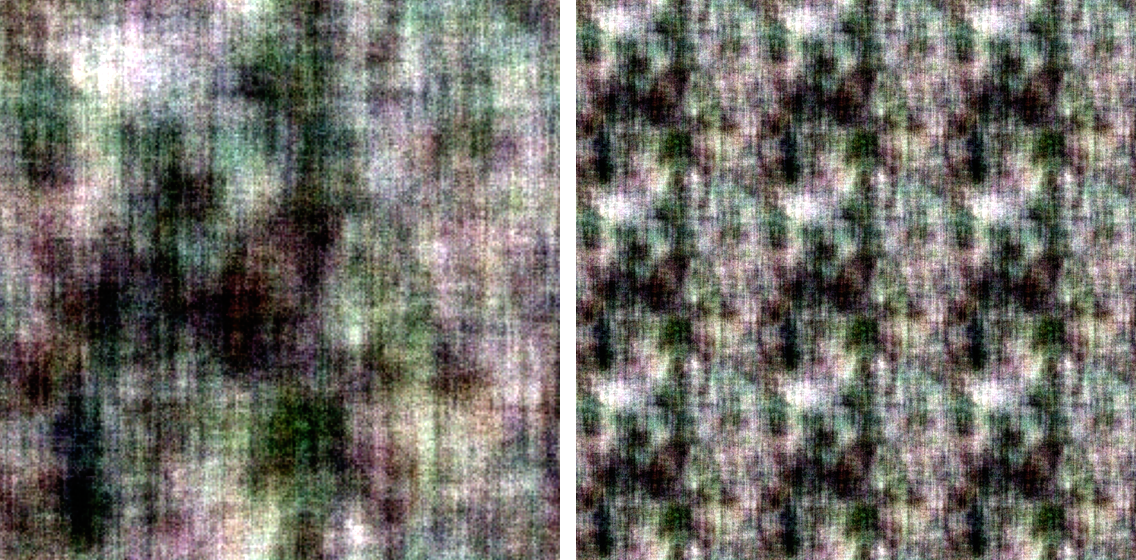
Left, the tile; right, the same tile 3 across and 3 down.
A three.js fragment shader for this texture:

```glsl
// Mottled, weathered fabric: broad cloudy light and dark patches,
// crossed by fine vertical and horizontal threads and faintly tinted grain.
// Built from whole-number cosine waves and wrapping value noise, so it tiles.

#define BASE_COLOR vec3(0.386, 0.377, 0.358)
#define CONTRAST 1.03
#define CHROMA 0.22
#define CLOUD 0.038
#define CLOUD_TINT 0.8
#define MOTTLE 0.120
#define WARP_THREADS 0.150
#define WEFT_THREADS 0.090
#define GRAIN 0.125
#define GRAIN_CELLS 256.0
#define OCTAVE_GAIN 0.85

varying vec2 vUv;

const float TAU = 6.2831853;

// Three independent random values from 0 to 1
vec3 hash3(vec3 p) {
  p = fract(p * vec3(0.1031, 0.1030, 0.0973));
  p += dot(p, p.yxz + 33.33);
  return fract((p.xxy + p.yxx) * p.zyx);
}

float average(vec3 v) {
  return dot(v, vec3(1.0 / 3.0));
}

// Value noise from -1 to 1 per channel, wrapping after "cells" cells
vec3 tileNoise(vec2 uv, vec2 cells, float seed) {
  vec2 p = uv * cells + hash3(vec3(seed, 7.0, 3.0)).xy;
  vec2 cell = floor(p);
  vec2 f = p - cell;
  vec2 w = f * f * (3.0 - 2.0 * f);
  vec2 lo = mod(cell, cells);
  vec2 hi = mod(cell + 1.0, cells);
  vec3 bottom = mix(hash3(vec3(lo, seed)), hash3(vec3(hi.x, lo.y, seed)), w.x);
  vec3 top = mix(hash3(vec3(lo.x, hi.y, seed)), hash3(vec3(hi, seed)), w.x);
  return mix(bottom, top, w.y) * 2.0 - 1.0;
}

// Stacked noise; unequal cell counts give stretched threads
vec3 octaves(vec2 uv, vec2 cells, vec2 growth, float seed) {
  vec3 sum = vec3(0.0);
  float amplitude = 1.0;
  for (int i = 0; i < 6; i++) {
    sum += amplitude * tileNoise(uv, cells, seed + float(i));
    cells = floor(cells * growth + 0.5);
    amplitude *= OCTAVE_GAIN;
  }
  return sum;
}

// Broad patches: low waves with random phases, weaker as they get finer
vec3 clouds(vec2 uv) {
  vec3 sum = vec3(0.0);
  for (int y = 0; y <= 5; y++) {
    for (int x = -5; x <= 5; x++) {
      vec2 wave = vec2(float(x), float(y));
      bool halfPlane = y > 0 || x > 0;
      if (halfPlane && dot(wave, wave) < 30.0) {
        float angle = dot(wave, uv);
        float light = cos(TAU * (angle + hash3(vec3(wave + 17.0, 9.0)).x));
        vec3 tint = cos(TAU * (angle + hash3(vec3(wave + 11.0, 5.0))));
        sum += (light + CLOUD_TINT * (tint - average(tint))) / length(wave);
      }
    }
  }
  return sum;
}

void main() {
  vec3 field = CLOUD * clouds(vUv);
  field += MOTTLE * octaves(vUv, vec2(10.0), vec2(1.8), 20.0);
  field += WARP_THREADS * octaves(vUv, vec2(8.0, 3.0), vec2(2.0, 1.4), 40.0);
  field += WEFT_THREADS * octaves(vUv, vec2(3.0, 8.0), vec2(1.5, 2.0), 60.0);
  field += GRAIN * tileNoise(vUv, vec2(GRAIN_CELLS), 80.0);

  // Shared brightness plus a muted tint per channel
  float mean = average(field);
  vec3 tone = sqrt(3.0) * mean + CHROMA * (field - mean);
  vec3 color = BASE_COLOR + CONTRAST * tone;

  // Soft floor keeps the darkest patches just above black
  color = 0.5 * (color + sqrt(color * color + 0.006));
  gl_FragColor = vec4(clamp(color, 0.0, 1.0), 1.0);
}
```
